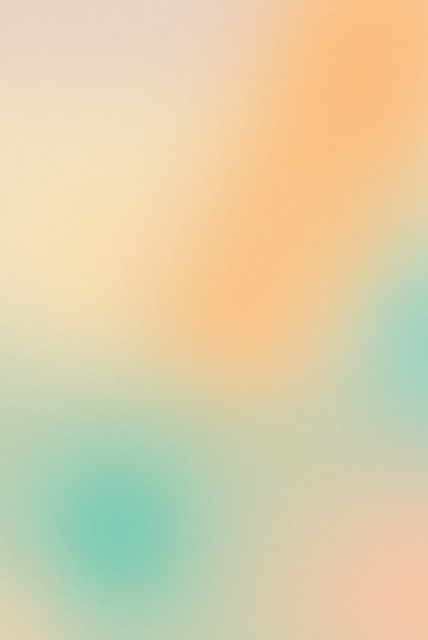
This background is drawn by a Shadertoy shader. Its source:

```glsl
// A soft pastel backdrop: cream fading down to sage, with blurred pools of
// orange, aqua, mint and peach. Each pool is a Gaussian glow blended over a
// vertical gradient, and a faint paper grain finishes the surface.

const vec3 CREAM  = vec3(0.945, 0.880, 0.755);
const vec3 ROSE   = vec3(0.915, 0.830, 0.770);
const vec3 SAGE   = vec3(0.755, 0.820, 0.705);
const vec3 BUTTER = vec3(0.980, 0.880, 0.700);
const vec3 ORANGE = vec3(0.975, 0.772, 0.535);
const vec3 AMBER  = vec3(0.990, 0.745, 0.495);
const vec3 AQUA   = vec3(0.600, 0.830, 0.765);
const vec3 MINT   = vec3(0.470, 0.800, 0.710);
const vec3 PEACH  = vec3(0.960, 0.780, 0.660);
const vec3 SAND   = vec3(0.930, 0.830, 0.700);

float hash(vec2 p) {
    return fract(sin(dot(p, vec2(127.1, 311.7))) * 43758.5453);
}

float valueNoise(vec2 p) {
    vec2 cell = floor(p);
    vec2 f = fract(p);
    f = f * f * (3.0 - 2.0 * f);
    float low  = mix(hash(cell), hash(cell + vec2(1.0, 0.0)), f.x);
    float high = mix(hash(cell + vec2(0.0, 1.0)), hash(cell + 1.0), f.x);
    return mix(low, high, f.y);
}

// Elliptical Gaussian falloff, 1 at the centre
float glow(vec2 p, vec2 centre, vec2 radius) {
    vec2 d = (p - centre) / radius;
    return exp(-dot(d, d));
}

// Gaussian falloff around the segment from a to b
float bandGlow(vec2 p, vec2 a, vec2 b, float radius) {
    vec2 along = b - a;
    float t = clamp(dot(p - a, along) / dot(along, along), 0.0, 1.0);
    float d = length(p - a - along * t) / radius;
    return exp(-d * d);
}

// Fine speckle summed over three scales, centred on zero
float paperGrain(vec2 p) {
    float sum = 0.0;
    float scale = 90.0;
    float weight = 0.25;
    for (int i = 0; i < 3; i++) {
        sum += weight * (valueNoise(p * scale) - 0.5);
        scale *= 2.1;
        weight *= 1.4;
    }
    return sum;
}

vec3 backdrop(vec2 p) {
    // Vertical base gradient
    vec3 colour = mix(SAGE, CREAM, smoothstep(0.445, 0.97, p.y));
    colour = mix(colour, ROSE, smoothstep(1.10, 1.50, p.y));

    // Warm diagonal sweep
    colour = mix(colour, BUTTER, 0.7 * glow(p, vec2(0.21, 0.90), vec2(0.20, 0.25)));
    colour = mix(colour, ORANGE, bandGlow(p, vec2(0.89, 1.46), vec2(0.57, 0.79), 0.24));
    colour = mix(colour, ORANGE, 0.6 * glow(p, vec2(0.80, 0.96), vec2(0.20)));
    colour = mix(colour, AMBER, 0.8 * glow(p, vec2(0.86, 1.30), vec2(0.18, 0.25)));

    // Cool pools at the right edge and lower left
    colour = mix(colour, AQUA, glow(p, vec2(1.03, 0.65), vec2(0.19, 0.29)));
    colour = mix(colour, MINT, glow(p, vec2(0.28, 0.25), vec2(0.21)));

    // Warm lower corners
    colour = mix(colour, PEACH, glow(p, vec2(1.00, 0.09), vec2(0.41, 0.36)));
    return mix(colour, SAND, 0.75 * glow(p, vec2(-0.02), vec2(0.20)));
}

void mainImage(out vec4 fragColor, in vec2 fragCoord) {
    // Canvas spans 1 across and 1.5 up
    vec2 p = fragCoord / iResolution.xy * vec2(1.0, 1.5);
    vec3 colour = backdrop(p) + 0.022 * paperGrain(p);
    fragColor = vec4(clamp(colour, 0.0, 1.0), 1.0);
}
```
